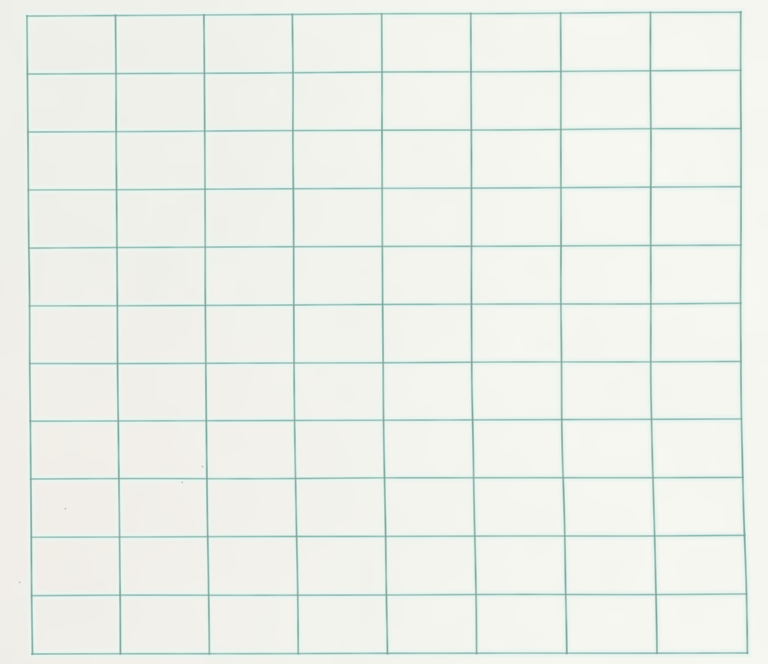
Write a Shadertoy shader that draws this pattern.

```glsl
float hash(vec2 p) {
    p = fract(p * vec2(0.1031, 0.1137));
    p += dot(p, p.yx + 33.33);
    return fract((p.x + p.y) * p.x * 17.0);
}

float noise(vec2 p) {
    vec2 i = floor(p), f = fract(p);
    f = f * f * (3.0 - 2.0 * f);
    return mix(mix(hash(i), hash(i + vec2(1, 0)), f.x),
               mix(hash(i + vec2(0, 1)), hash(i + vec2(1, 1)), f.x), f.y);
}

// Sheet coordinates: 0..1 across the slightly bent ruled area
vec2 warpSheet(vec2 p) {
    float down = 1.0 - p.y;
    float left = 0.0352 + 0.0068 * down;
    float right = 0.9645 + 0.0085 * smoothstep(0.55, 1.0, down);
    float u = (p.x - left) / (right - left);
    float bottom = mix(0.0151, 0.0166, u);
    float top = mix(0.9758, 0.9819, u);
    float v = (p.y - bottom) / (top - bottom);
    u += 0.0034 * sin(3.1416 * clamp(u, 0.0, 1.0));
    v -= 0.0015 * sin(3.1416 * clamp(v * 2.0, 0.0, 1.0));
    return vec2(u, v);
}

float lineInk(float dist, float halfWidth, float pixel) {
    float soft = max(0.0014, 0.8 * pixel);
    return 1.0 - smoothstep(halfWidth - soft, halfWidth + soft, dist);
}

void mainImage(out vec4 fragColor, in vec2 fragCoord) {
    vec2 p = fragCoord / iResolution.xy;
    float aspect = iResolution.x / iResolution.y;
    float pixel = 1.0 / iResolution.y;
    vec2 q = vec2(p.x * aspect, p.y);

    // Paper: brighter to the right, faint mottling and a warm lower left
    float mottle = noise(q * 9.0) * 0.6 + noise(q * 27.0) * 0.4 - 0.5;
    vec3 color = mix(vec3(0.935, 0.937, 0.914), vec3(0.967, 0.967, 0.945), smoothstep(0.0, 0.9, p.x));
    color += 0.012 * mottle;
    float warm = smoothstep(0.5, 0.0, length(p - vec2(0.08, 0.25)));
    color += vec3(0.010, -0.004, -0.002) * warm;

    // Eight columns and eleven rows, with a slight wobble of the ruling
    vec2 cells = vec2(8, 11);
    vec2 sheet = warpSheet(p);
    vec2 index = clamp(round(sheet * cells), vec2(0), cells);
    vec2 extent = vec2(0.931 * aspect, 0.963);
    vec2 offset = (sheet - index / cells) * extent;
    offset += 0.0009 * (vec2(noise(vec2(index.x * 7.0, p.y * 9.0)),
                             noise(vec2(p.x * 6.0, index.y * 5.0 + 60.0))) - 0.5);
    vec2 outside = max(abs(sheet - 0.5) - 0.5, 0.0) * extent;
    vec2 dist = max(abs(offset), outside.yx);

    // Pale mint halo, then uneven thin ink
    float halo = 1.0 - smoothstep(0.0035, 0.0085, min(dist.x, dist.y));
    color = mix(color, vec3(0.915, 0.960, 0.940), 0.9 * halo);
    float wearX = 0.76 + 0.24 * noise(vec2(index.x * 13.0, p.y * 38.0));
    float wearY = 0.72 + 0.20 * noise(vec2(p.x * 38.0, index.y * 11.0));
    float inkX = wearX * lineInk(dist.x, 0.0013, pixel);
    float inkY = wearY * lineInk(dist.y, 0.0012, pixel);
    color = mix(color, vec3(0.50, 0.685, 0.65), inkY);
    color = mix(color, vec3(0.48, 0.64, 0.60), inkX);

    // Sparse dark specks near the lower left
    vec2 speckCell = floor(q * 45.0);
    vec2 speckPos = 0.25 + 0.5 * vec2(hash(speckCell + 3.0), hash(speckCell + 9.0));
    float speckDist = length(fract(q * 45.0) - speckPos) / 45.0;
    float present = step(0.985, hash(speckCell)) * step(p.x, 0.35) * step(p.y, 0.3);
    color = mix(color, vec3(0.5, 0.55, 0.53), 0.6 * present * lineInk(speckDist, 0.001, pixel));

    fragColor = vec4(color, 1.0);
}
```
